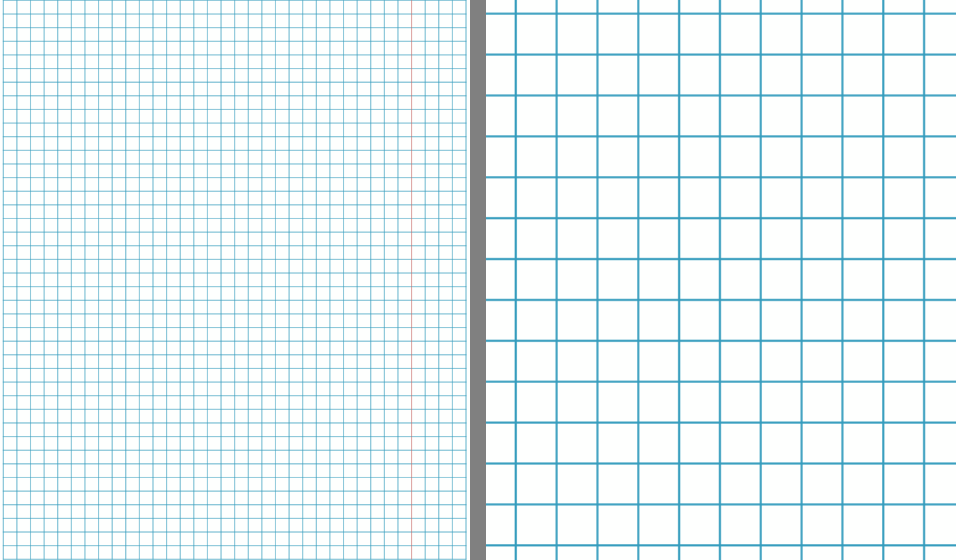
Left, the full canvas; right, a detail of the centre.
This pattern is drawn by a Shadertoy shader. Its source:

```glsl
// Squared exercise paper: 34 by 41 cells of thin cyan rules on white, with one
// red margin rule. Each rule is the nearest repeat of a line, box-filtered to
// the pixel size, with a slight change of ink strength from rule to rule.

#define CELLS       vec2(34.0, 41.0)
#define GRID_MIN    vec2(0.0070, 0.0013)
#define GRID_MAX    vec2(0.9915, 0.9993)
#define LINE_WIDTH  0.00131
#define MARGIN_RULE 30.0
#define SOFTNESS    1.3
#define INK_VARIETY 0.12
#define PAPER       vec3(0.995, 1.0, 0.995)
#define RULE_INK    vec3(0.20, 0.61, 0.74)
#define MARGIN_INK  vec3(0.78, 0.40, 0.38)

float hash(float n) {
    return fract(sin(n * 12.99) * 43758.5);
}

// Share of a filter box that a rule covers, at a distance from its centre
float ruleCoverage(float dist, float filterWidth) {
    float overlap = 0.5 * (LINE_WIDTH + filterWidth) - dist;
    return clamp(overlap, 0.0, min(LINE_WIDTH, filterWidth)) / filterWidth;
}

// Fades a rule out beyond the ends of the grid
float insideSpan(float x, float low, float high, float filterWidth) {
    float edge = min(x - low, high - x) + 0.5 * LINE_WIDTH;
    return clamp(edge / filterWidth + 0.5, 0.0, 1.0);
}

float inkStrength(float index, float seed) {
    return 1.0 - INK_VARIETY * hash(index + seed);
}

void mainImage(out vec4 fragColor, in vec2 fragCoord) {
    // Positions in units of the canvas height
    vec2 canvas = vec2(iResolution.x / iResolution.y, 1.0);
    vec2 p = fragCoord / iResolution.y;
    float filterWidth = SOFTNESS / iResolution.y;

    // Nearest rule on each axis
    vec2 low = GRID_MIN * canvas;
    vec2 high = GRID_MAX * canvas;
    vec2 cell = (high - low) / CELLS;
    vec2 index = clamp(floor((p - low) / cell + 0.5), vec2(0.0), CELLS);
    vec2 dist = abs(p - low - index * cell);

    // Upright and level rules
    float upright = ruleCoverage(dist.x, filterWidth)
                  * insideSpan(p.y, low.y, high.y, filterWidth)
                  * inkStrength(index.x, 3.0);
    float level = ruleCoverage(dist.y, filterWidth)
                * insideSpan(p.x, low.x, high.x, filterWidth)
                * inkStrength(index.y, 71.0);

    // The margin rule replaces one upright rule and lies over the level ones
    float isMargin = 1.0 - step(0.5, abs(index.x - MARGIN_RULE));
    float grid = 1.0 - (1.0 - upright * (1.0 - isMargin)) * (1.0 - level);

    vec3 color = mix(PAPER, RULE_INK, grid);
    color = mix(color, MARGIN_INK, upright * isMargin);
    fragColor = vec4(color, 1.0);
}
```
